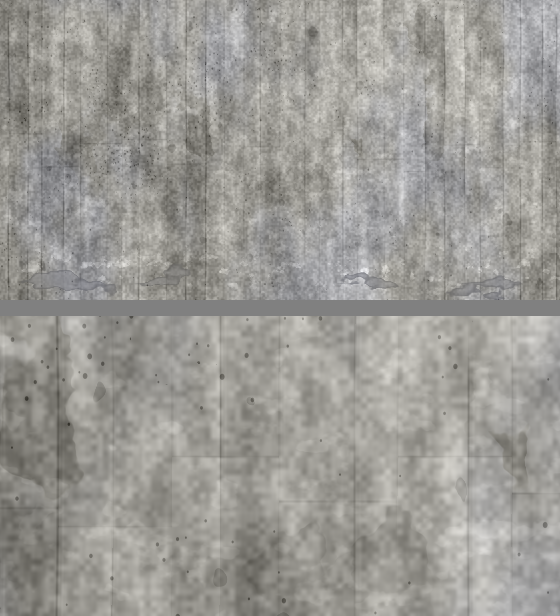
Top, the full canvas; bottom, a detail of the centre.
A WebGL 2 fragment shader for this texture:

```glsl
#version 300 es
precision highp float;
// Weathered board-formed concrete: narrow upright plank imprints with staggered
// butt joints, toned by layered value noise, then marked with ragged damp
// stains, scattered drops, clustered pits and pale mineral scuffs.

uniform vec2 u_resolution;
out vec4 fragColor;

// Lengths are in canvas heights, tones in 0..1 brightness.
const float BASE_TONE    = 0.605;
const float BOARD_WIDTH  = 0.066;
const float BOARD_TONE   = 0.075;
const float JOINT_HEIGHT = 0.49;
const float JOINT_SPREAD = 0.13;
const float SEAM_WIDTH   = 0.0016;
const float SEAM_DEPTH   = 0.13;
const float CLOUD_TONE   = 0.30;
const float STREAK_TONE  = 0.22;
const float MOTTLE_TONE  = 0.25;
const float GRAIN_TONE   = 0.13;
const float STAIN_DEPTH  = 0.095;
const float DROP_DEPTH   = 0.085;
const float PIT_DEPTH    = 0.20;
const float SCUFF_TONE   = 0.13;
const float DAMP_HEIGHT  = 0.055;
const vec3  WARM_TINT    = vec3(0.012, 0.004, -0.022);
const vec3  COOL_TINT    = vec3(-0.004, -0.002, 0.010);

// Integer hash of a lattice cell, 0..1
float hash(vec2 cell, float seed) {
    uvec2 q = uvec2(ivec2(cell) + 4096) * uvec2(1597u, 3571u);
    uint h = (q.x ^ (q.y * 2741u)) + uint(seed) * 7919u;
    h = h * 747796405u + 2891336u;
    h = ((h >> ((h >> 28u) + 4u)) ^ h) * 277803737u;
    h = (h >> 22u) ^ h;
    return float(h & 0xffffu) / 65535.0;
}

float noise(vec2 p, float seed) {
    vec2 i = floor(p), f = fract(p);
    f = f * f * (3.0 - 2.0 * f);
    float low  = mix(hash(i, seed), hash(i + vec2(1, 0), seed), f.x);
    float high = mix(hash(i + vec2(0, 1), seed), hash(i + vec2(1, 1), seed), f.x);
    return mix(low, high, f.y);
}

float fbm(vec2 p, float seed) {
    float sum = 0.0, amp = 0.53;
    for (int k = 0; k < 4; k++) {
        sum += amp * noise(p, seed + float(k));
        p = p * 2.03 + 3.7;
        amp *= 0.5;
    }
    return sum;
}

// Randomly sized round marks, one at most per cell
float scatter(vec2 p, float cells, float density, vec2 radii, float seed) {
    vec2 home = floor(p * cells);
    float soft = 0.6 / u_resolution.y, mask = 0.0;
    for (int y = -1; y <= 1; y++)
    for (int x = -1; x <= 1; x++) {
        vec2 cell = home + vec2(x, y);
        vec2 centre = (cell + vec2(hash(cell, seed), hash(cell, seed + 1.0))) / cells;
        float size = hash(cell, seed + 2.0);
        float radius = mix(radii.x, radii.y, size * size);
        float present = step(hash(cell, seed + 3.0), density);
        float d = length((p - centre) * vec2(1.0, 0.8)) - radius;
        mask = max(mask, present * (1.0 - smoothstep(-soft, soft, d)));
    }
    return mask;
}

float boardEdge(float i) { return i + 0.55 * hash(vec2(i, 0.0), 11.0); }

float seamLine(float d) {
    return 1.0 - smoothstep(0.0, SEAM_WIDTH + 0.8 / u_resolution.y, abs(d));
}

void main() {
    vec2 p = gl_FragCoord.xy / u_resolution.y;

    // Planks of uneven width, each split by one butt joint
    float u = p.x / BOARD_WIDTH + 0.05 * (noise(vec2(p.y * 7.0, p.x * 4.0), 5.0) - 0.5);
    float id = floor(u);
    if (u < boardEdge(id)) id -= 1.0;
    float toLeft = (u - boardEdge(id)) * BOARD_WIDTH;
    float toRight = (boardEdge(id + 1.0) - u) * BOARD_WIDTH;
    float nearest = toLeft < toRight ? id : id + 1.0;
    float joint = JOINT_HEIGHT + JOINT_SPREAD * (hash(vec2(floor(id / 2.0), 1.0), 13.0) - 0.5);
    float part = step(joint, p.y);

    // Broad clouds, plank tone, upright streaks, mottling and grain
    float tone = BASE_TONE + BOARD_TONE * (hash(vec2(id, part), 17.0) - 0.5);
    tone += CLOUD_TONE * (fbm(p * vec2(4.2, 3.2), 20.0) - 0.5);
    tone -= 0.035 * exp(-pow((p.y - 0.38) / 0.17, 2.0)) - 0.012;
    tone += STREAK_TONE * (fbm(vec2(p.x * 38.0, p.y * 3.0 + id * 5.3), 30.0) - 0.5);
    tone += MOTTLE_TONE * (fbm(p * vec2(24.0, 17.0), 40.0) - 0.5);
    tone += GRAIN_TONE * (noise(p * 150.0, 50.0) + 0.6 * noise(p * 75.0, 51.0) - 0.8);

    // Seams fade and strengthen along their length
    float strength = 0.25 + 0.75 * hash(vec2(nearest, 2.0), 60.0);
    strength *= smoothstep(0.15, 0.65, noise(vec2(nearest * 3.1, p.y * 9.0), 61.0));
    tone -= SEAM_DEPTH * strength * seamLine(min(toLeft, toRight));
    tone += 0.035 * strength * seamLine(toLeft - 0.006);
    tone -= 0.08 * seamLine(p.y - joint) * noise(p * 30.0, 62.0);

    // Ragged damp stains and small drops
    vec2 warp = vec2(fbm(p * 22.0, 70.0), fbm(p * 22.0, 75.0)) - 0.5;
    float region = smoothstep(0.38, 0.62, noise(p * 2.3, 80.0)) * smoothstep(0.3, 0.5, p.y);
    float stain = smoothstep(0.61, 0.635, fbm((p + 0.07 * warp) * vec2(7.5, 5.5), 81.0)) * region;
    float drops = scatter(p + 0.03 * warp, 11.0, 0.22, vec2(0.004, 0.017), 90.0);
    tone -= max(STAIN_DEPTH * stain, DROP_DEPTH * drops);

    // Flat wet patches with dark rims near the foot
    float wet = fbm((p + 0.03 * warp) * vec2(5.0, 11.0), 100.0) - 3.5 * abs(p.y - DAMP_HEIGHT);
    float patchMask = smoothstep(0.53, 0.55, wet);
    float rim = patchMask * (1.0 - smoothstep(0.55, 0.60, wet));
    tone = mix(tone, 0.56, 0.6 * patchMask) - 0.09 * rim;

    // Pits gather in clusters; mineral scuffs gather low down
    float cluster = smoothstep(0.54, 0.76, fbm(p * 4.5, 110.0));
    tone -= PIT_DEPTH * scatter(p, 95.0, 0.015 + 0.30 * cluster, vec2(0.001, 0.0028), 120.0);
    float low = exp(-pow((p.y - 0.10) / 0.05, 2.0));
    float scuff = smoothstep(0.62, 0.72, fbm(p * vec2(32.0, 42.0), 130.0));
    tone += SCUFF_TONE * scuff * (0.35 + 0.65 * low) * (1.0 - patchMask);

    // Drifting warm and cool greys
    float warmth = smoothstep(0.28, 0.62, fbm(p * vec2(5.0, 2.5), 140.0) + 0.12 * stain);
    vec3 colour = vec3(tone) + mix(COOL_TINT, WARM_TINT, warmth);
    colour += COOL_TINT * patchMask;
    fragColor = vec4(clamp(colour, 0.0, 1.0), 1.0);
}
```
